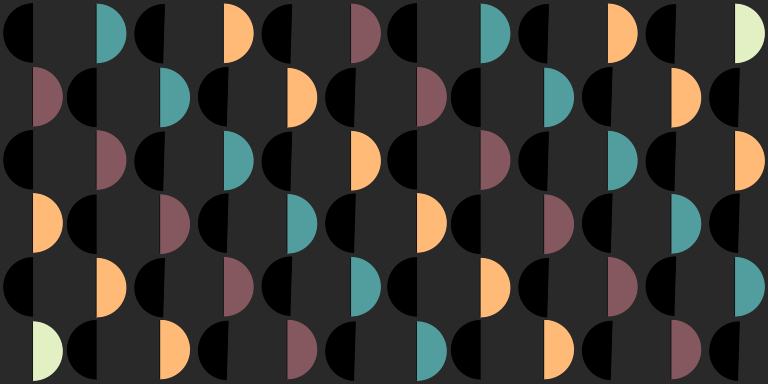
This pattern is drawn by a Shadertoy shader. Its source:

```glsl
float hash(vec2 p) {
    return fract(sin(dot(p, vec2(127.1, 311.7))) * 43758.5453);
}

// Half disc with its flat side through the origin; side is +1 for right, -1 for left
float halfDisc(vec2 p, float side, float tilt) {
    return max(length(p) - 0.465, -side * (p.x - tilt * p.y));
}

// Three colours cycle along the diagonals, with a pale accent in two corners
vec3 diagonalColor(float diagonal) {
    if (diagonal == 11.0 || diagonal == -5.0) return vec3(0.89, 0.94, 0.77);
    float k = mod(floor(diagonal / 2.0), 3.0);
    if (k < 0.5) return vec3(0.32, 0.62, 0.62);
    if (k < 1.5) return vec3(1.0, 0.73, 0.47);
    return vec3(0.52, 0.345, 0.375);
}

void mainImage(out vec4 fragColor, in vec2 fragCoord) {
    // Twelve columns by six rows, rows counted from the top
    vec2 grid = fragCoord / iResolution.xy * vec2(12.0, 6.0);
    grid.y = 6.0 - grid.y;
    float aa = 6.0 / iResolution.y;
    vec2 cell = floor(grid);

    // Six columns form one group, slightly narrower than its slot
    float groupColumn = mod(cell.x, 6.0);
    bool colored = mod(cell.x + cell.y, 2.0) > 0.5;
    bool tilted = !colored && groupColumn > 1.5;

    vec2 center = vec2(cell.x - groupColumn, 0.0)
                + vec2(0.516, 0.53) + vec2(0.994, 0.989) * vec2(groupColumn, cell.y);
    center.x += tilted ? 0.06 : 0.0;
    center.y += 0.03 * (hash(vec2(groupColumn, cell.y)) - 0.5);

    vec2 p = (grid - center) * vec2(1.0, -1.0);
    float d = halfDisc(p, colored ? 1.0 : -1.0, tilted ? 0.03 : 0.0);

    vec3 color = vec3(0.16);

    // Thin dark line beside the flat edge of the coloured halves
    if (colored) {
        float line = max(abs(p.x + 0.008) - 0.008, abs(p.y) - 0.455);
        color *= 1.0 - 0.5 * smoothstep(0.5 * aa, -0.5 * aa, line);
    }

    vec3 fill = colored ? diagonalColor(cell.x - cell.y) : vec3(0.0);
    color = mix(color, fill, smoothstep(0.6 * aa, -0.6 * aa, d));
    fragColor = vec4(color, 1.0);
}
```
